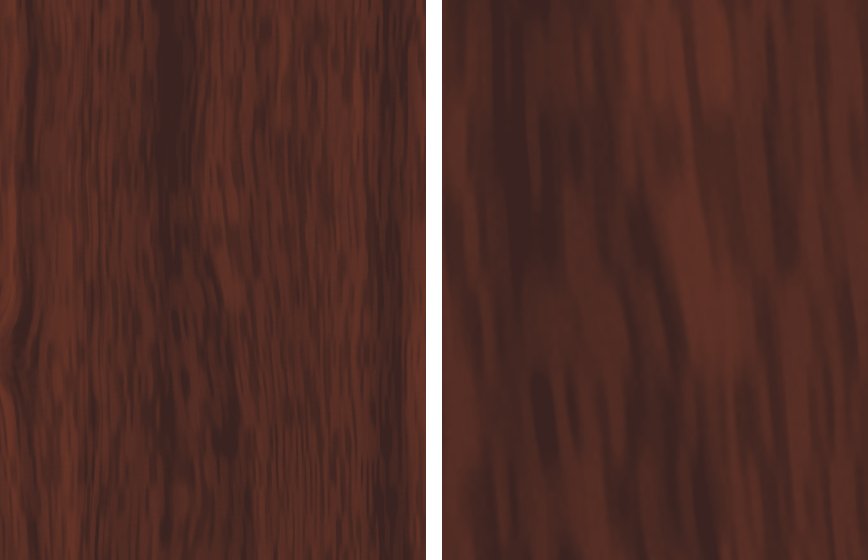
Left: the whole. Right: its middle third, enlarged.
A WebGL 1 fragment shader for this texture:

```glsl
precision highp float;
// Dark reddish mahogany veneer with upright figure, a leaning seam and fine pores.
uniform vec2 u_resolution;

#define DARK_WOOD vec3(0.238, 0.141, 0.127)
#define LIGHT_WOOD vec3(0.392, 0.201, 0.153)
#define BASE_TONE 0.52
#define FIGURE_CONTRAST 0.50
#define FIBRE_CONTRAST 0.34
#define PORE_CONTRAST 0.46
#define SPECK_CONTRAST 0.10
#define PORE_SCALE vec2(170.0, 19.0)
#define FIBRE_SCALE vec2(85.0, 5.0)
#define KNOT vec2(0.03, 0.37)

float hash(vec2 p) {
  vec3 q = fract(vec3(p.xyx) * 0.1031);
  q += dot(q, q.yzx + 33.33);
  return fract((q.x + q.y) * q.z);
}

float noise(vec2 p) {
  vec2 i = floor(p);
  vec2 f = fract(p);
  f = f * f * (3.0 - 2.0 * f);
  float low = mix(hash(i), hash(i + vec2(1.0, 0.0)), f.x);
  float high = mix(hash(i + vec2(0.0, 1.0)), hash(i + 1.0), f.x);
  return mix(low, high, f.y);
}

// Noise centred on zero, summed over three octaves.
float fbm(vec2 p) {
  float sum = 0.0;
  float gain = 0.55;
  for (int i = 0; i < 3; i++) {
    sum += gain * (noise(p) - 0.5);
    p = p * vec2(2.1, 1.7) + 17.3;
    gain *= 0.55;
  }
  return sum;
}

float bell(float d, float width) {
  return exp(-d * d / (width * width));
}

// Upright streak with its own softness on the left and right side.
float streak(float x, float centre, float left, float right) {
  float d = x - centre;
  return bell(d, d < 0.0 ? left : right);
}

// Broad figure: dark heartwood bands and warm lighter strips.
float figure(vec2 p, float seam) {
  float upper = smoothstep(0.60, 0.74, p.y);
  float lower = 1.0 - smoothstep(0.25, 0.85, p.y);
  float tone = 0.0;

  // Central band and leaning seam
  tone -= 0.36 * streak(p.x, 0.295, 0.012, 0.035);
  tone -= 0.30 * upper * streak(p.x, 0.275, 0.018, 0.060);
  tone -= (0.22 + 0.20 * lower) * streak(p.x, seam, 0.022 + 0.045 * lower, 0.006);
  tone += 0.12 * streak(p.x, 0.355, 0.020, 0.020) * (1.0 - upper);

  // Right-hand band and strips
  tone -= 0.30 * streak(p.x, 0.698, 0.035, 0.038);
  tone -= 0.14 * lower * streak(p.x, 0.690, 0.008, 0.025);
  tone += 0.18 * streak(p.x, 0.640, 0.014, 0.006);
  tone += 0.28 * lower * streak(p.x, 0.745, 0.014, 0.03);
  float tongue = smoothstep(0.74, 0.80, p.y);
  tone += 0.26 * tongue * streak(p.x, 0.512, 0.018, 0.008);

  // Left-hand strips and narrow ring lines
  tone += 0.32 * streak(p.x, 0.026, 0.014, 0.010);
  tone -= 0.32 * streak(p.x, 0.060, 0.014, 0.008);
  tone += 0.28 * streak(p.x, 0.130, 0.030, 0.010);
  float rings = pow(0.5 + 0.5 * sin(p.x * 460.0 + 2.0 * noise(p * 6.0)), 4.0);
  tone -= 0.34 * rings * streak(p.x, 0.170, 0.032, 0.026);
  return tone;
}

void main() {
  vec2 p = gl_FragCoord.xy / u_resolution.y;
  float seam = mix(0.345, 0.450, 1.0 - smoothstep(0.05, 0.85, p.y));

  // Bend the grain slowly, around the knot and along the seam
  vec2 g = p;
  g.x += 0.024 * fbm(vec2(p.x * 5.0, p.y * 3.2));
  g.x += 0.007 * fbm(vec2(p.x * 22.0, p.y * 11.0) + 4.0);
  float nearKnot = bell(p.y - KNOT.y, 0.075) * exp(-p.x / 0.075);
  g.x += 0.030 * nearKnot;
  vec2 fine = g;
  fine.x -= 0.6 * (seam - 0.345) * bell(p.x - 0.43, 0.13);

  // Layer figure, streaky bands, fibres, pores and specks
  float tone = BASE_TONE + figure(g, seam);
  tone += FIGURE_CONTRAST * fbm(vec2(g.x * 17.0, g.y * 1.5) + 9.0);
  tone += FIBRE_CONTRAST * fbm(fine * FIBRE_SCALE + 31.0);
  float pores = noise(fine * PORE_SCALE + vec2(0.0, 53.0));
  float patch = 0.75 + 0.5 * noise(p * vec2(12.0, 6.0));
  tone += PORE_CONTRAST * patch * (smoothstep(0.1, 0.75, pores) - 0.6);
  tone += SPECK_CONTRAST * (noise(p * vec2(330.0, 210.0)) - 0.5);

  // Dusky curl in the knot
  vec2 k = (p - KNOT) / vec2(0.045, 0.055);
  float curl = sin(14.0 * length(k) + 5.0 * noise(p * 30.0));
  tone -= (0.16 + 0.08 * curl) * exp(-dot(k, k));

  vec3 colour = mix(DARK_WOOD, LIGHT_WOOD, clamp(tone, -0.08, 1.12));
  gl_FragColor = vec4(colour, 1.0);
}
```
